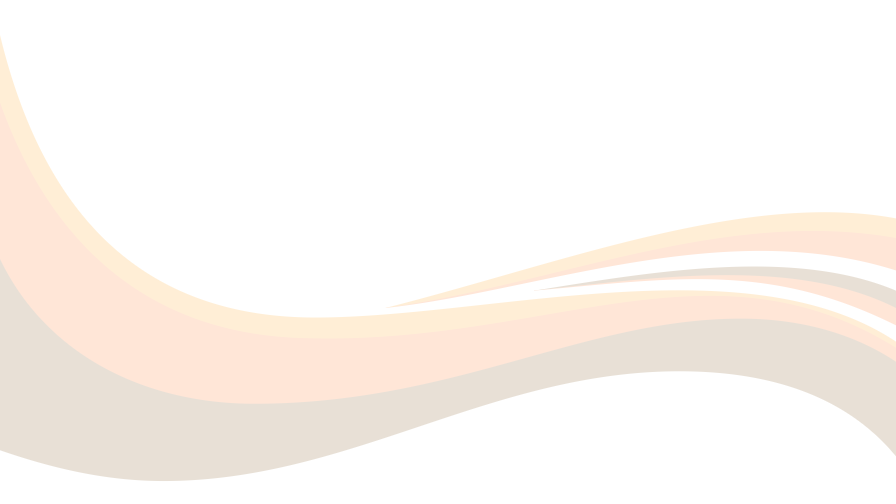
This background is drawn by a Shadertoy shader. Its source:

```glsl
// Pale flowing ribbons in cream, peach and beige sweep across a white page.
// Each edge is a chain of cubic Bezier arcs; layers are painted from the top
// down, every one filling all that lies beneath its edge.

const vec3 WHITE = vec3(1.0);
const vec3 CREAM = vec3(1.0, 0.935, 0.84);
const vec3 PEACH = vec3(1.0, 0.90, 0.845);
const vec3 BEIGE = vec3(0.91, 0.88, 0.84);

vec2 bezier(vec2 a, vec2 b, vec2 c, vec2 d, float t) {
    float s = 1.0 - t;
    return s * s * s * a + 3.0 * s * s * t * b + 3.0 * s * t * t * c + t * t * t * d;
}

vec2 bezierTangent(vec2 a, vec2 b, vec2 c, vec2 d, float t) {
    float s = 1.0 - t;
    return s * s * (b - a) + 2.0 * s * t * (c - b) + t * t * (d - c);
}

// Fill the area under one arc, within the arc's horizontal span
void fillBelow(inout vec3 color, vec3 tint, vec2 p, vec2 a, vec2 b, vec2 c, vec2 d) {
    if (p.x < a.x || p.x >= d.x) return;

    // Bisect for the parameter at this x, as x grows steadily along the arc
    float low = 0.0, high = 1.0;
    for (int i = 0; i < 18; i++) {
        float middle = 0.5 * (low + high);
        if (bezier(a, b, c, d, middle).x < p.x) low = middle;
        else high = middle;
    }
    float t = 0.5 * (low + high);

    // Turn the vertical gap into a distance across the edge
    vec2 tangent = normalize(bezierTangent(a, b, c, d, t));
    float depth = (bezier(a, b, c, d, t).y - p.y) * tangent.x;
    float pixel = 9.0 / iResolution.y;
    color = mix(color, tint, clamp(depth / pixel + 0.5, 0.0, 1.0));
}

void mainImage(out vec4 fragColor, in vec2 fragCoord) {
    // The canvas spans 16 by 9 units
    vec2 p = fragCoord / iResolution.xy * vec2(16.0, 9.0);
    vec3 color = WHITE;

    // Upper ribbon, fanning out to the right from a sharp tip
    vec2 tip = vec2(6.88, 3.5);
    fillBelow(color, CREAM, p, tip, vec2(10.0, 4.29), vec2(13.33, 5.6), vec2(16.0, 5.1));
    fillBelow(color, PEACH, p, tip, vec2(10.0, 3.94), vec2(12.92, 5.29), vec2(16.0, 4.75));
    fillBelow(color, WHITE, p, tip, vec2(9.58, 3.79), vec2(12.92, 5.15), vec2(16.0, 4.17));

    // Slim ribbon beneath it
    tip = vec2(9.54, 3.81);
    fillBelow(color, BEIGE, p, tip, vec2(11.67, 4.15), vec2(14.17, 4.58), vec2(16.0, 3.81));
    fillBelow(color, PEACH, p, tip, vec2(11.67, 4.04), vec2(14.17, 4.42), vec2(16.0, 3.5));
    fillBelow(color, WHITE, p, tip, vec2(12.08, 4.04), vec2(13.75, 4.31), vec2(16.0, 3.19));

    // Broad wave: cream crest
    vec2 joint = vec2(5.63, 3.33);
    fillBelow(color, CREAM, p, vec2(0.0, 8.375), vec2(0.63, 5.77), vec2(2.08, 3.33), joint);
    fillBelow(color, CREAM, p, joint, vec2(8.75, 3.33), vec2(13.33, 4.67), vec2(16.0, 2.9));

    // Broad wave: peach body
    joint = vec2(5.52, 2.96);
    fillBelow(color, PEACH, p, vec2(0.0, 7.17), vec2(0.83, 4.83), vec2(2.5, 3.0), joint);
    fillBelow(color, PEACH, p, joint, vec2(9.79, 2.85), vec2(12.71, 4.83), vec2(16.0, 2.79));

    // Broad wave: beige base
    vec2 trough = vec2(4.54, 1.79), crest = vec2(13.23, 3.31);
    fillBelow(color, BEIGE, p, vec2(0.0, 4.375), vec2(0.83, 2.65), vec2(2.6, 1.79), trough);
    fillBelow(color, BEIGE, p, trough, vec2(8.13, 1.79), vec2(10.42, 3.31), crest);
    fillBelow(color, BEIGE, p, crest, vec2(14.38, 3.31), vec2(15.31, 3.0), vec2(16.0, 2.54));

    // White page below the wave
    trough = vec2(2.92, 0.41);
    crest = vec2(12.13, 2.37);
    fillBelow(color, WHITE, p, vec2(0.0, 0.96), vec2(1.04, 0.6), vec2(1.98, 0.41), trough);
    fillBelow(color, WHITE, p, trough, vec2(6.25, 0.41), vec2(8.75, 2.37), crest);
    fillBelow(color, WHITE, p, crest, vec2(13.96, 2.37), vec2(15.21, 1.81), vec2(16.0, 0.85));

    fragColor = vec4(color, 1.0);
}
```
